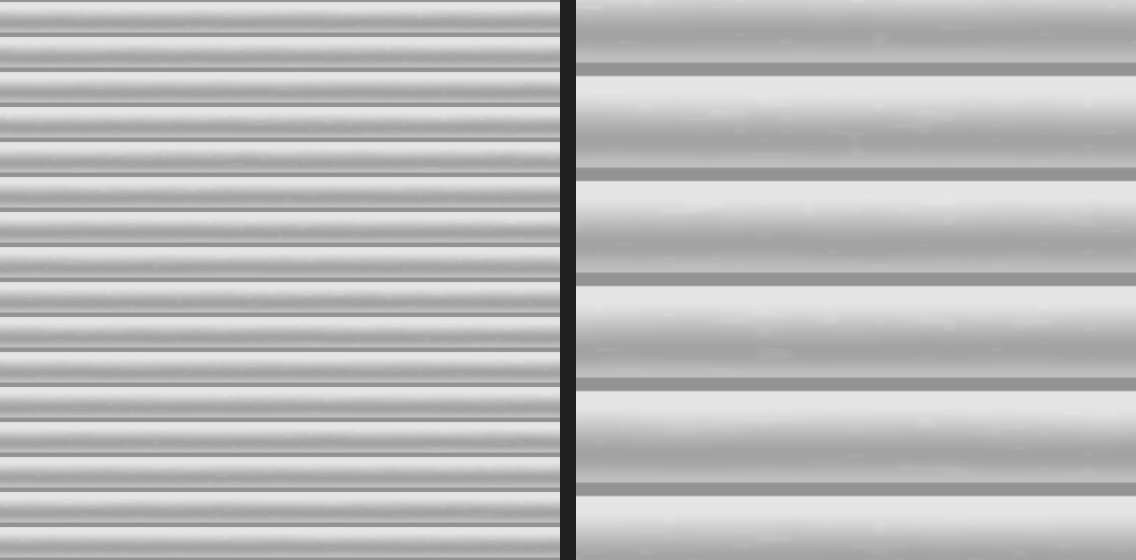
Left, the full canvas; right, a detail of the centre.
Write a Shadertoy shader that draws this texture.

```glsl
// Horizontal ribbed metal shutter: each slat runs from a bright crown down to
// a shaded hollow, a paler lip and a dark groove. Wrapping noise bends the
// shading slightly and leaves faint streaks, so no two slats are identical.

#define SLATS 16.0          // repeats down the canvas
#define GROOVE_TOP 0.070    // groove extent above the slat boundary
#define GROOVE_BOTTOM 0.058 // groove extent below the slat boundary
#define EDGE 0.014          // softness of the groove edges
#define CROWN 0.895
#define HOLLOW 0.640
#define LIP 0.750
#define GROOVE 0.575
#define WAVER 0.022         // shading drift, in slat heights
#define STREAK 0.022        // brightness of the worn marks

float hash(vec2 p) {
    vec3 q = fract(vec3(p.xyx) * 0.1031);
    q += dot(q, q.yzx + 33.33);
    return fract((q.x + q.y) * q.z);
}

// Value noise over the unit canvas, wrapping after a whole number of cells
float wrapNoise(vec2 uv, vec2 cells) {
    vec2 p = uv * cells;
    vec2 i = floor(p);
    vec2 f = fract(p);
    f = f * f * (3.0 - 2.0 * f);
    vec2 a = mod(i, cells);
    vec2 b = mod(i + 1.0, cells);
    return mix(mix(hash(a), hash(vec2(b.x, a.y)), f.x),
               mix(hash(vec2(a.x, b.y)), hash(b), f.x), f.y);
}

// Brightness of the curved face; d runs from 0 at the top to 1 at the bottom
float slatFace(float d) {
    float ramp = clamp((d - 0.21) / 0.42, 0.0, 1.0);
    float fall = mix(ramp, smoothstep(0.0, 1.0, ramp), 0.5);
    float rise = smoothstep(0.69, 0.93, d);
    return mix(mix(CROWN, HOLLOW, fall), LIP, rise);
}

void mainImage(out vec4 fragColor, in vec2 fragCoord) {
    vec2 uv = fragCoord / iResolution.xy;
    float d = fract(-uv.y * SLATS);
    float soft = max(EDGE, 0.75 * SLATS / iResolution.y);

    // Uneven shading, confined to the curved middle of the slat
    float middle = smoothstep(0.15, 0.35, d) * (1.0 - smoothstep(0.78, 0.92, d));
    float drift = 0.6 * wrapNoise(uv, vec2(20.0, 48.0))
                + 0.4 * wrapNoise(uv, vec2(56.0, 112.0)) - 0.5;
    float shade = slatFace(d + 2.0 * WAVER * drift * middle);

    // Sparse pale marks drawn out along the slat
    float marks = smoothstep(0.76, 0.98, wrapNoise(uv, vec2(72.0, 240.0)));
    shade += STREAK * marks * middle;

    // Dark groove straddling the slat boundary
    float below = 1.0 - smoothstep(-soft, soft, d - GROOVE_BOTTOM);
    float above = smoothstep(-soft, soft, d - 1.0 + GROOVE_TOP);
    shade = mix(shade, GROOVE, max(below, above));

    fragColor = vec4(vec3(shade), 1.0);
}
```
